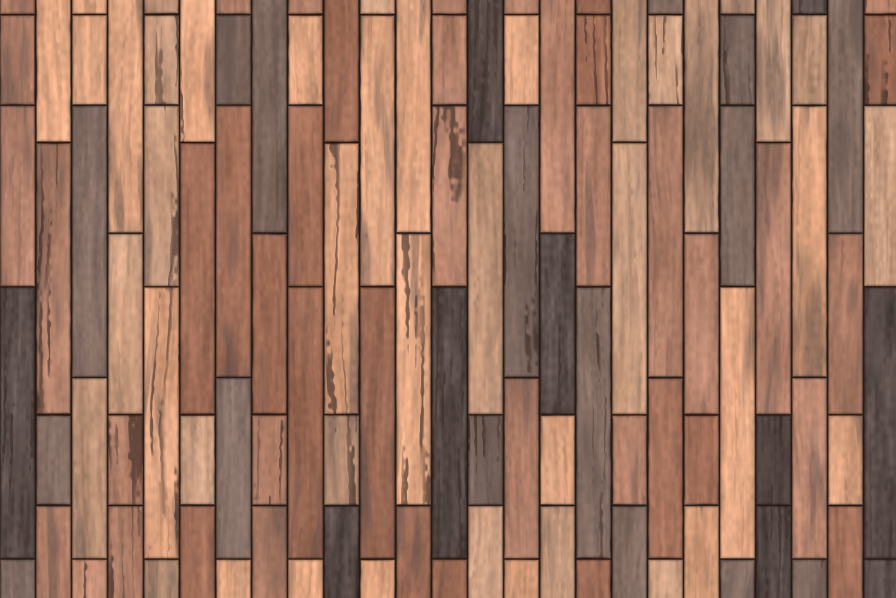
Write a Shadertoy shader that draws this texture.

```glsl
// Wall of upright reclaimed-wood planks in narrow columns. Joints follow a
// four-column cycle with lengths 1, 2 and 3 units; every plank gets its own
// hashed tone, grain, dark stain, cracks and worn edges.

const float COLUMNS = 24.89;       // columns across the canvas
const float COLUMN_SHIFT = 0.012;
const float UNITS = 6.59;          // shortest plank lengths down the canvas
const float EVEN_START = 0.16;     // first joint of even columns, from the top
const float ODD_START = 1.57;      // first joint of odd columns
const float CYCLE = 6.0;           // units before a column's joints repeat
const float GAP = 0.0012;          // half the gap width, in canvas heights
const float CORNER = 0.0025;
const float BEVEL = 0.005;
const float STAIN_AMOUNT = 0.62;
const float GRAIN_AMOUNT = 0.36;

const vec3 GAP_COLOR = vec3(0.15, 0.10, 0.085);
const vec3 STAIN_COLOR = vec3(0.33, 0.275, 0.26);
const vec3 CRACK_COLOR = vec3(0.21, 0.15, 0.13);

// Charcoal, weathered grey, red brown, tan, pale brown, honey
const vec3 TONES[6] = vec3[6](
    vec3(0.36, 0.305, 0.29), vec3(0.52, 0.43, 0.39), vec3(0.63, 0.43, 0.345),
    vec3(0.71, 0.51, 0.42), vec3(0.77, 0.60, 0.49), vec3(0.88, 0.65, 0.51));
const float TONE_LIMITS[5] = float[5](0.08, 0.23, 0.37, 0.63, 0.80);

float hash(vec2 p) {
    return fract(sin(dot(p, vec2(127.1, 311.7))) * 43758.545);
}

float noise(vec2 p) {
    vec2 i = floor(p), f = fract(p);
    f = f * f * (3.0 - 2.0 * f);
    return mix(mix(hash(i), hash(i + vec2(1, 0)), f.x),
               mix(hash(i + vec2(0, 1)), hash(i + vec2(1, 1)), f.x), f.y);
}

float fbm(vec2 p) {
    float sum = 0.0, amplitude = 0.53;
    for (int i = 0; i < 4; i++) {
        sum += amplitude * noise(p);
        p = p * 2.03 + 17.3;
        amplitude *= 0.5;
    }
    return sum;
}

// Three joint heights inside one cycle of a column
vec3 columnJoints(float column) {
    if (column == 10.0) return vec3(0, 3, 3);   // two columns of long planks
    if (column == 11.0) return vec3(1, 4, 4);
    float kind = mod(column, 4.0);
    if (kind < 0.5) return vec3(0, 1, 3);
    if (kind < 1.5) return vec3(0, 3, 4);
    if (kind < 2.5) return vec3(0, 1, 4);
    return vec3(1, 3, 4);
}

// Start and end of the plank that holds height y
vec2 plankSpan(float column, float y) {
    vec3 j = columnJoints(column);
    float base = floor(y / CYCLE) * CYCLE;
    y -= base;
    vec2 span = y < j.x ? vec2(j.z - CYCLE, j.x)
              : y < j.y ? j.xy
              : y < j.z ? j.yz : vec2(j.z, j.x + CYCLE);
    return span + base;
}

vec3 woodColor(vec2 p, vec2 id) {
    float pick = hash(id + 3.7);
    vec3 color = TONES[0];
    for (int i = 0; i < 5; i++) if (pick > TONE_LIMITS[i]) color = TONES[i + 1];
    float burnt = 1.0 - step(TONE_LIMITS[0], pick);
    color *= 0.95 + 0.10 * hash(id + 9.1);

    // Grain: streaks along the plank, bent by a slow warp
    vec2 q = p + 20.0 * vec2(hash(id + 1.3), hash(id + 5.9));
    q.x += 0.016 * (noise(q * vec2(14.0, 5.0)) - 0.5);
    float streaks = fbm(q * vec2(75.0, 6.0));
    float fine = noise(q * vec2(190.0, 17.0));
    float speckle = noise(q * vec2(180.0, 95.0));
    float grain = (streaks - 0.5) * 0.9 + (fine - 0.5) * 0.36 + (speckle - 0.5) * 0.28;
    color *= 1.0 + GRAIN_AMOUNT * (1.0 + 0.8 * burnt) * grain;

    // Warm and cool drift along the plank
    color *= 1.0 + 0.14 * (noise(q * vec2(20.0, 6.0)) - 0.5) * vec3(0.8, 1.0, 1.2);

    // Weathered patches, ragged along the grain
    float patches = fbm(q * vec2(30.0, 4.5)) + 0.5 * (streaks - 0.5) + 0.12 * (fine - 0.5);
    float stain = smoothstep(0.52, 0.80, patches + 0.26 * (hash(id + 7.7) - 0.5));
    color = mix(color, STAIN_COLOR, STAIN_AMOUNT * stain * (0.6 + 0.4 * speckle));

    // Thin splits, deeper on burnt and some old planks
    float age = max(0.8 * burnt, step(0.75, hash(id + 11.3)));
    float crack = smoothstep(0.66, 0.92, noise(q * vec2(150.0, 7.0) + 0.5 * speckle));
    return mix(color, CRACK_COLOR, crack * mix(0.12, 0.6, age));
}

void mainImage(out vec4 fragColor, in vec2 fragCoord) {
    vec2 uv = fragCoord / iResolution.xy;
    vec2 p = fragCoord / iResolution.y;
    float pixel = 1.0 / iResolution.y;

    // Locate the plank
    float x = uv.x * COLUMNS + COLUMN_SHIFT;
    float column = floor(x);
    float y = (1.0 - uv.y) * UNITS - (mod(column, 2.0) < 0.5 ? EVEN_START : ODD_START);
    vec2 span = plankSpan(column, y);
    vec2 id = vec2(column, span.x);

    // Rounded distance to the plank's edge, positive inside, a little uneven
    float width = iResolution.x / iResolution.y / COLUMNS;
    vec2 inset = vec2(min(x - column, column + 1.0 - x) * width,
                      min(y - span.x, span.y - y) / UNITS);
    vec2 q = CORNER - inset;
    float edge = CORNER - length(max(q, 0.0)) - min(max(q.x, q.y), 0.0);
    edge -= 0.0014 * noise(p * 45.0 + id) * hash(id + 2.2);

    // Shade the face, worn edges and gap
    vec3 color = woodColor(p, id);
    color *= mix(0.80, 1.0, smoothstep(GAP, GAP + BEVEL, edge));
    float face = smoothstep(-pixel, pixel, edge - GAP);
    color = mix(GAP_COLOR, color, face);
    fragColor = vec4(clamp(color, 0.0, 1.0), 1.0);
}
```
